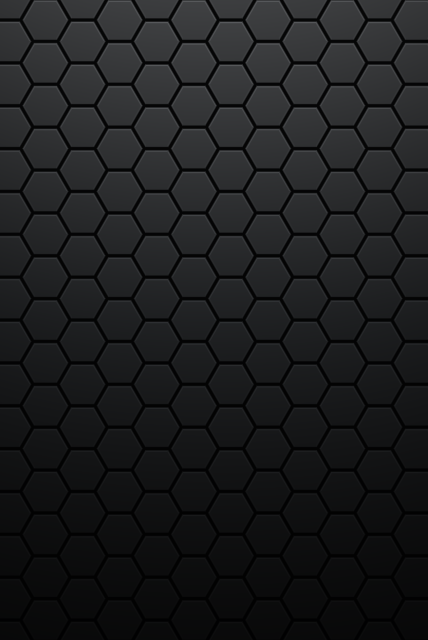
Reproduce this pattern procedurally as a WebGL 2 fragment shader.

```glsl
#version 300 es
precision highp float;

uniform vec2 u_resolution;
out vec4 outColor;

// Lengths are fractions of the canvas height
const float ROW_PITCH = 0.06697;
const vec2 CELL_ORIGIN = vec2(0.0130, 0.0647);
const float GROOVE_HALF = 0.0025;
const float GROOVE_BLUR = 0.0013;
const float RIM_INSET = 0.0042;
const float RIM_WIDTH = 0.0010;
const float RIM_GAIN = 0.42;
const float CELL_SHADE = 0.06;
const float SIDE_DARKENING = 0.16;
const float GRADIENT_CURVE = 0.5;

const vec3 FACE_TOP = vec3(0.238, 0.243, 0.250);
const vec3 FACE_MIDDLE = vec3(0.123, 0.129, 0.136);
const vec3 FACE_BOTTOM = vec3(0.037, 0.038, 0.040);
const vec3 GROOVE_TOP = vec3(0.022, 0.023, 0.025);
const vec3 GROOVE_BOTTOM = vec3(0.005, 0.005, 0.006);

const float SLANT = 0.8660254;

// Offset from the centre of the nearest flat-topped hexagon
vec2 hexOffset(vec2 p) {
    vec2 period = vec2(2.0 * SLANT, 1.0) * ROW_PITCH;
    vec2 a = mod(p + 0.5 * period, period) - 0.5 * period;
    vec2 b = mod(p, period) - 0.5 * period;
    return dot(a, a) < dot(b, b) ? a : b;
}

// Three-stop gradient, steepest around the middle
vec3 faceGradient(float height) {
    float h = mix(height, smoothstep(0.0, 1.0, height), GRADIENT_CURVE);
    vec3 lower = mix(FACE_BOTTOM, FACE_MIDDLE, clamp(h * 2.0, 0.0, 1.0));
    return mix(lower, FACE_TOP, clamp(h * 2.0 - 1.0, 0.0, 1.0));
}

void main() {
    vec2 uv = gl_FragCoord.xy / u_resolution;
    vec2 p = gl_FragCoord.xy / u_resolution.y;
    float pixel = 1.0 / u_resolution.y;

    // Distance inward from the cell border
    vec2 offset = hexOffset(p - CELL_ORIGIN);
    vec2 q = abs(offset);
    float flatSide = q.y;
    float slantSide = q.x * SLANT + q.y * 0.5;
    float inset = 0.5 * ROW_PITCH - max(flatSide, slantSide);

    // Face with a canvas gradient, darker sides and a slight slope per cell
    float side = 2.0 * uv.x - 1.0;
    vec3 color = faceGradient(uv.y);
    color *= 1.0 - SIDE_DARKENING * side * side;
    color *= 1.0 + CELL_SHADE * offset.y / (0.5 * ROW_PITCH);

    // Thin rim, brightest on edges that face up
    float normalY = sign(offset.y) * (flatSide > slantSide ? 1.0 : 0.5);
    float light = clamp(0.5 + 0.5 * normalY, 0.0, 1.0);
    float rimDistance = (inset - RIM_INSET) / max(RIM_WIDTH, 0.5 * pixel);
    color *= 1.0 + RIM_GAIN * light * exp(-rimDistance * rimDistance);

    // Soft dark groove between cells
    float blur = max(GROOVE_BLUR, 0.6 * pixel);
    float face = smoothstep(GROOVE_HALF - blur, GROOVE_HALF + blur, inset);
    vec3 groove = mix(GROOVE_BOTTOM, GROOVE_TOP, uv.y);
    outColor = vec4(mix(groove, color, face), 1.0);
}
```
